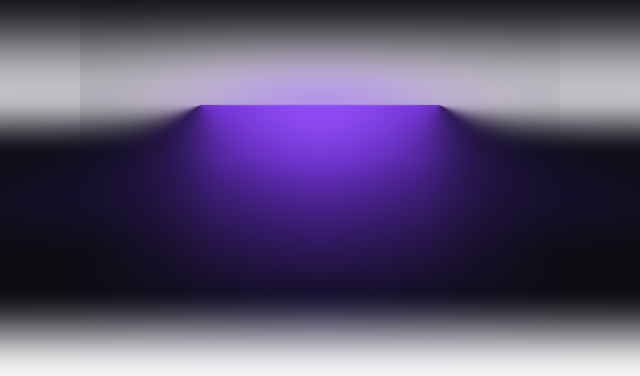
Write a Shadertoy shader that draws this background.

```glsl
// A violet lamp on a dark stage: soft grey bands lie behind a bright bar,
// and two mirrored angular fans of light spill down from the bar's tips.
// Folding x about the centre draws both fans with one formula.

const float PI = 3.14159265;
const float ASPECT = 512.0 / 300.0;  // lengths are in canvas heights
const float LINE_Y = 0.72;           // height of the lamp bar
const float TIP_X = 0.32;            // half length of the bar
const float PANEL_X = 0.64;          // half width of the lit panel
const float FAN_START = 0.89;        // fan strength along the bar
const vec2 HALO_SIZE = vec2(0.33, 0.10);

const vec3 INK = vec3(0.045, 0.047, 0.060);
const vec3 NIGHT = vec3(0.085, 0.060, 0.175);
const vec3 SILVER = vec3(0.755, 0.745, 0.770);
const vec3 PAPER = vec3(0.950, 0.945, 0.955);
const vec3 VIOLET = vec3(0.470, 0.195, 0.900);
const vec3 GLOW = vec3(0.610, 0.340, 1.000);
const vec3 LILAC = vec3(0.700, 0.560, 0.940);

float gaussian(vec2 p) {
    return exp(-dot(p, p));
}

// Dark ground with a silver band above and a pale floor below
vec3 backdrop(float x, float y) {
    float ambient = exp(-pow(x / 0.50, 2.0));
    vec3 color = mix(INK, NIGHT, ambient);
    float rise = 1.0 - smoothstep(0.765, 1.03, y);
    float fall = smoothstep(0.582, 0.745, y);
    vec3 sky = mix(vec3(0.075, 0.08, 0.09), SILVER, rise);
    color = mix(color, sky, fall);
    float ground = 1.0 - smoothstep(0.0, 0.235, y);
    return mix(color, PAPER, ground);
}

void mainImage(out vec4 fragColor, in vec2 fragCoord) {
    vec2 uv = fragCoord / iResolution.xy;
    float pixel = 1.0 / iResolution.y;
    float side = (uv.x - 0.5) * ASPECT;
    float x = abs(side);
    float y = uv.y;
    vec3 color = backdrop(x, y);

    // Faint panel edges across the silver band
    float panel = 1.0 - smoothstep(PANEL_X - pixel, PANEL_X + pixel, x);
    float edgeShade = side < 0.0 ? 0.08 : 0.035;
    float upper = smoothstep(0.55, 0.65, y);
    color *= 1.0 - edgeShade * panel * upper * smoothstep(0.15, PANEL_X, x);

    // Lilac halo above the bar
    vec2 fromLamp = vec2(x, y - LINE_Y);
    float halo = gaussian(fromLamp / HALO_SIZE);
    float below = 1.0 - smoothstep(LINE_Y - pixel, LINE_Y + pixel, y);
    color = mix(color, LILAC, 0.85 * halo * (1.0 - below));

    // Angular shade: zero points inward along the bar, PI points outward
    float angle = atan(max(LINE_Y - y, 0.0), TIP_X - x);
    float shade = 1.0 - smoothstep(0.74 * PI, PI, angle);
    shade *= below * smoothstep(0.30, 0.50, y);
    color = mix(color, NIGHT, shade);

    // Violet fan, fading toward the floor and the panel sides
    float fan = clamp(FAN_START - angle / PI, 0.0, 1.0);
    float floorFade = clamp((y - 0.222) / 0.356, 0.0, 1.0);
    float sideFade = clamp((PANEL_X - x) / 0.36, 0.0, 1.0);
    color = mix(color, VIOLET, fan * floorFade * sideFade * below);

    // Hot centre under the bar, and the thin bar itself
    float core = gaussian(fromLamp / vec2(0.24, 0.14));
    float spill = gaussian(fromLamp / vec2(0.28, 0.27));
    color = mix(color, VIOLET, 0.35 * spill * below);
    color = mix(color, GLOW, 0.72 * core * below);
    float bar = 1.0 - smoothstep(0.0, 0.004, abs(y - LINE_Y));
    bar *= 1.0 - smoothstep(TIP_X - 0.12, TIP_X, x);
    color = mix(color, vec3(0.66, 0.44, 1.0), 0.5 * bar);

    fragColor = vec4(color, 1.0);
}
```
